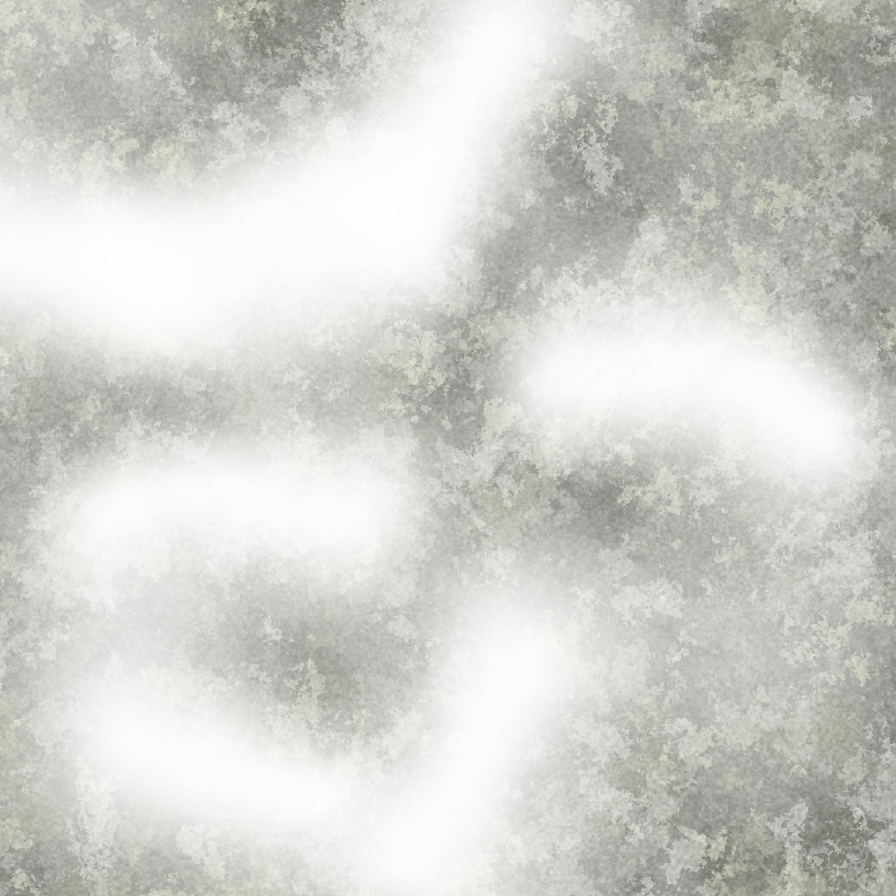
A three.js fragment shader for this texture:

```glsl
varying vec2 vUv;

const vec3 MIST = vec3(0.996, 0.996, 0.994);
const vec3 STONE_DARK = vec3(0.480, 0.485, 0.450);
const vec3 STONE_MID = vec3(0.615, 0.620, 0.590);
const vec3 LICHEN_GREY = vec3(0.575, 0.580, 0.550);
const vec3 LICHEN_PALE = vec3(0.840, 0.845, 0.815);
const vec3 YELLOW_TINT = vec3(1.0, 1.0, 0.92);

float hash(vec2 p) {
  vec3 q = fract(vec3(p.xyx) * 0.1031);
  q += dot(q, q.yzx + 33.33);
  return fract((q.x + q.y) * q.z);
}

float noise(vec2 p) {
  vec2 cell = floor(p);
  vec2 f = fract(p);
  f = f * f * (3.0 - 2.0 * f);
  float low = mix(hash(cell), hash(cell + vec2(1.0, 0.0)), f.x);
  float high = mix(hash(cell + vec2(0.0, 1.0)), hash(cell + 1.0), f.x);
  return mix(low, high, f.y);
}

mat2 rotation(float angle) {
  float c = cos(angle);
  float s = sin(angle);
  return mat2(c, s, -s, c);
}

// Rough fractal noise; a high gain gives crumbly contours
float fbm(vec2 p, float gain) {
  mat2 turn = rotation(0.6);
  float sum = 0.0;
  float total = 0.0;
  float weight = 1.0;
  for (int i = 0; i < 6; i++) {
    sum += weight * noise(p);
    total += weight;
    weight *= gain;
    p = turn * p * 2.0 + 19.7;
  }
  return sum / total;
}

// Crumbly patch mask with a crisp edge
float patchMask(vec2 p, float threshold) {
  return smoothstep(threshold - 0.015, threshold + 0.025, fbm(p, 0.79));
}

// Mottled stone under overlapping flakes, from grey to pale
vec3 stone(vec2 p) {
  float shade = smoothstep(0.34, 0.66, fbm(p * 6.0 + 3.0, 0.7));
  vec3 color = mix(STONE_DARK, STONE_MID, shade);
  for (int i = 0; i < 5; i++) {
    float layer = float(i);
    vec2 q = p * (10.0 + 2.0 * layer) + 23.0 * layer + 7.0;
    vec3 flake = mix(LICHEN_GREY, LICHEN_PALE, layer / 4.0);
    float yellow = smoothstep(0.5, 0.8, noise(p * 11.0 + 41.0 * layer));
    flake *= mix(vec3(1.0), YELLOW_TINT, yellow);
    color = mix(color, flake, 0.55 * patchMask(q, 0.52 + 0.018 * layer));
  }
  return color;
}

// Soft falloff around a slanted bar
float softBar(vec2 p, float angle, float halfLength, float radius) {
  vec2 q = p * rotation(angle);
  q.x -= clamp(q.x, -halfLength, halfLength);
  return exp(-pow(dot(q, q) / (radius * radius), 1.2));
}

// Evenly scattered drifts, mostly level; some thin, every fourth upright
float mistDensity(vec2 p) {
  vec2 warp = vec2(noise(p * 5.0 + 2.0), noise(p * 5.0 + 31.0)) - 0.5;
  float radius = 0.085 + 0.065 * noise(p * 6.0 + 17.0);
  float clear = 1.0 - 0.24 * noise(p * 4.0 + 11.0);
  p += 0.08 * warp;
  for (int i = 1; i < 10; i++) {
    float n = float(i);
    vec2 center = fract(vec2(0.5, 0.58) + n * vec2(0.7549, 0.5698));
    bool thin = mod(n, 3.0) < 0.5 && n < 8.0;
    bool upright = mod(n, 4.0) < 0.5;
    float strength = thin ? 0.4 : 0.97;
    float angle = upright ? 1.15 : 0.3 * sin(n * 5.1);
    clear *= 1.0 - strength * softBar(p - center, angle, 0.12, radius);
  }
  return pow(1.0 - clear, 1.3);
}

void main() {
  vec3 color = stone(vUv);

  // Fine grain on the stone
  float grain = noise(vUv * 440.0) + noise(vUv * 260.0 + 5.0) - 1.0;
  color += 0.09 * grain;

  color = mix(color, MIST, mistDensity(vUv));
  gl_FragColor = vec4(color, 1.0);
}
```
